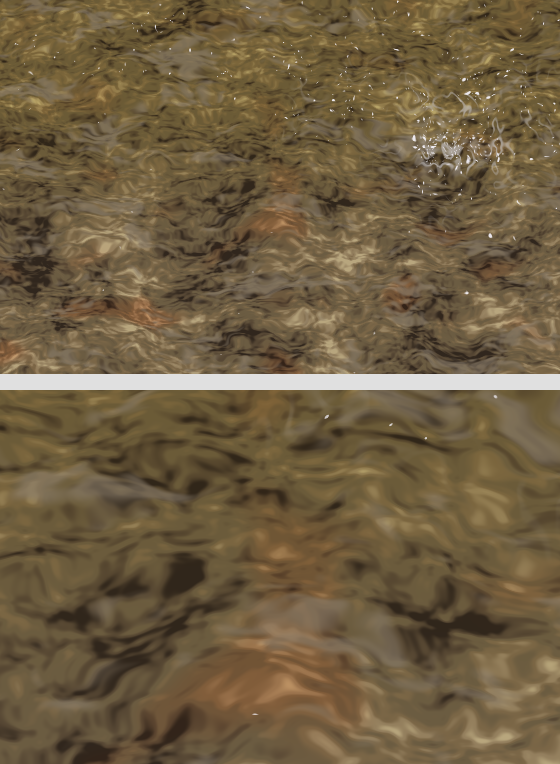
Top: the whole. Bottom: its middle third, enlarged.
Write a WebGL 1 fragment shader that draws this texture.

```glsl
precision highp float;
// Shallow sunlit stream: a pebble bed seen through rippling brown water.
// Warped gradient noise sets a tone that indexes a colour ramp; sky sheen,
// splash filaments and scattered droplet glints are laid over it.
uniform vec2 u_resolution;

const vec3 SHADOW = vec3(0.19, 0.15, 0.11);
const vec3 UMBER  = vec3(0.34, 0.28, 0.20);
const vec3 EARTH  = vec3(0.42, 0.36, 0.25);
const vec3 OCHRE  = vec3(0.48, 0.40, 0.27);
const vec3 SAND   = vec3(0.58, 0.50, 0.36);
const vec3 CREAM  = vec3(0.72, 0.65, 0.48);
const vec3 SHEEN  = vec3(0.54, 0.49, 0.42);
const vec3 FOAM   = vec3(0.74, 0.72, 0.71);
const vec3 GLINT  = vec3(0.96, 0.95, 0.98);

vec2 hash2(vec2 p) {
  vec2 q = vec2(dot(p, vec2(127.1, 311.7)), dot(p, vec2(269.5, 183.3)));
  return fract(sin(q) * 43758.5);
}

float corner(vec2 cell, vec2 offset) {
  float a = 6.2832 * hash2(cell).x;
  return dot(vec2(cos(a), sin(a)), offset);
}

// Gradient noise, roughly -0.7 to 0.7
float noise(vec2 p) {
  vec2 i = floor(p), f = p - i;
  vec2 u = f * f * f * (f * (f * 6.0 - 15.0) + 10.0);
  vec2 e = vec2(1.0, 0.0);
  return mix(mix(corner(i, f), corner(i + e, f - e), u.x),
             mix(corner(i + e.yx, f - e.yx), corner(i + 1.0, f - 1.0), u.x), u.y);
}

float fbm(vec2 p) {
  float sum = 0.0, gain = 1.0;
  for (int k = 0; k < 4; k++) {
    sum += gain * noise(p);
    p = mat2(1.6, 1.2, -1.2, 1.6) * p + 5.3;
    gain *= 0.5;
  }
  return sum;
}

// Random tone per pebble, blended softly across the borders
float pebbles(vec2 p) {
  vec2 i = floor(p);
  float tone = 0.0, total = 0.0001;
  for (int y = -1; y <= 1; y++)
  for (int x = -1; x <= 1; x++) {
    vec2 cell = i + vec2(float(x), float(y));
    vec2 d = cell + hash2(cell) - p;
    float weight = exp(-14.0 * dot(d, d));
    tone += weight * hash2(cell + 41.0).y;
    total += weight;
  }
  return tone / total;
}

float blob(vec2 p, vec2 centre, vec2 radius) {
  vec2 d = (p - centre) / radius;
  return exp(-dot(d, d));
}

// Small tilted droplets, one at most per cell
float droplets(vec2 p, float cells, float density, float pixel) {
  vec2 g = p * cells, id = floor(g);
  vec2 pick = hash2(id + cells), shape = hash2(id + 2.0 * cells);
  vec2 d = g - id - 0.35 - 0.3 * shape;
  float a = 3.1416 * pick.y;
  d = mat2(cos(a), -sin(a), sin(a), cos(a)) * d;
  float r = mix(0.12, 0.32, shape.x * shape.y);
  float edge = 0.9 * pixel * cells;
  float dist = length(d * vec2(1.0, 1.0 + shape.y)) - r;
  return step(pick.x, density) * (1.0 - smoothstep(-edge, edge, dist));
}

vec3 ramp(float t) {
  vec3 c = mix(SHADOW, UMBER, smoothstep(-2.3, -1.2, t));
  c = mix(c, EARTH, smoothstep(-1.3, -0.4, t));
  c = mix(c, OCHRE, smoothstep(-0.2, 0.6, t));
  c = mix(c, SAND, smoothstep(0.6, 1.4, t));
  return mix(c, CREAM, smoothstep(1.4, 2.5, t));
}

void main() {
  float pixel = 1.0 / u_resolution.y;
  vec2 p = gl_FragCoord.xy * pixel;
  float upper = smoothstep(0.3, 0.75, p.y);

  // Current bends the view; ripples refract it further
  vec2 w = p + 0.06 * vec2(fbm(p * 3.0), fbm(p * 3.0 + 17.0));
  vec2 r = p * vec2(15.0, 32.0);
  w += 0.014 * vec2(noise(r), noise(r + 9.0));

  // Where water is thrown up
  float splash = blob(p, vec2(1.27, 0.66), vec2(0.21, 0.15));
  float core = blob(p, vec2(1.20, 0.59), vec2(0.10, 0.06));
  float spray = 0.6 * blob(p, vec2(0.86, 0.77), vec2(0.09, 0.10))
              + 0.5 * blob(p, vec2(0.79, 0.63), vec2(0.05, 0.025))
              + 0.3 * blob(p, vec2(1.22, 0.42), vec2(0.12, 0.03));

  // Bed tone plus ripples from broad to fine
  float tone = (pebbles(w * vec2(7.0, 11.0)) - 0.5) * mix(1.9, 0.8, upper);
  tone += fbm(w * vec2(4.0, 9.0) + 3.0) * mix(2.1, 1.4, upper);
  tone += 1.5 * noise(w * vec2(12.0, 34.0)) + 1.9 * noise(w * vec2(30.0, 75.0));
  tone += 1.4 * noise(w * vec2(65.0, 125.0));
  tone += 0.28 * sin(30.0 * noise(w * vec2(4.0, 8.0) + 7.0) + 60.0 * w.y);
  tone += 2.2 * (splash + spray) * noise(p * 48.0);
  tone -= 0.12 + 0.5 * blob(p, vec2(0.1, 0.6), vec2(0.3, 0.12));
  vec3 color = ramp(tone);

  // Olive water above, rusty stones below, grey sky sheen on the slopes
  color *= mix(vec3(1.0, 1.0, 1.03), vec3(1.0, 0.99, 0.84), upper);
  float rust = smoothstep(0.15, 0.45, noise(w * vec2(6.0, 9.0) + 31.0));
  color *= mix(vec3(1.0), vec3(1.06, 0.90, 0.82), rust * (1.0 - 0.7 * upper));
  float slope = noise(w * vec2(5.0, 15.0) + 53.0) + 0.6 * noise(w * vec2(28.0, 70.0) + 11.0);
  color = mix(color, SHEEN, 0.6 * smoothstep(0.1, 0.5, slope));

  // Torn films and threads of splashing water
  vec2 s = p + 0.02 * vec2(noise(p * 22.0), noise(p * 22.0 + 5.0));
  float thread = 1.0 - smoothstep(0.02, 0.13, abs(noise(s * 27.0)));
  float torn = smoothstep(-0.05, 0.3, noise(s * 13.0 + 8.0) + 0.25 * core);
  float foam = thread * torn * min(1.0, splash + core + 0.6 * spray);
  foam = max(foam, core * smoothstep(0.05, 0.4, noise(s * 34.0) + 0.1));
  color = mix(color, FOAM, 0.75 * foam);

  // Droplet glints, clustered by the spray
  float patchy = smoothstep(-0.25, 0.35, noise(p * 9.0 + 2.0));
  float density = patchy * (0.42 * splash + 0.4 * core + 0.6 * spray
                + 0.06 * smoothstep(0.6, 0.95, p.y)) + 0.002;
  vec2 j = s + 0.004 * vec2(noise(p * 70.0), noise(p * 70.0 + 4.0));
  float glint = droplets(j, 34.0, 0.35 * density, pixel);
  glint = max(glint, droplets(j + 0.31, 58.0, 0.7 * density, pixel));
  glint = max(glint, 0.8 * droplets(j + 0.73, 92.0, density, pixel));
  color = mix(color, GLINT, 0.92 * glint);

  gl_FragColor = vec4(color, 1.0);
}
```
